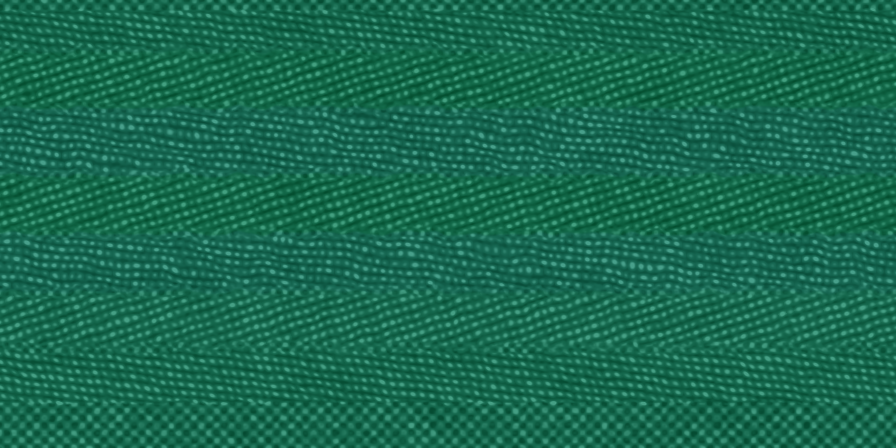
Reproduce this texture procedurally as a WebGL 1 fragment shader.

```glsl
precision highp float;
// Green woven ribbon: horizontal bands of rising twill, falling twill and
// crepe between two basket-weave borders, with knotted seams at the joins.
// Each weave is a sheared lattice of soft stitches, shaded by a colour ramp.

#define STITCHES 49.0       // stitches per canvas height, along a row
#define TWILL_ROWS 46.0     // twill ribs per canvas height
#define FINE_ROWS 52.0      // rows of the falling and crepe weaves
#define BASKET 30.0         // basket checks per canvas height
#define TWILL_SLOPE 0.32
#define FALL_SLOPE -0.12
#define SEAM_WIDTH 0.016
#define WEAR 0.2            // strength of the yarn variation
#define DEEP vec3(0.01, 0.28, 0.18)
#define BODY vec3(0.08, 0.405, 0.30)
#define SHINE vec3(0.28, 0.635, 0.53)

const float TAU = 6.2831853;

uniform vec2 u_resolution;

float hash(vec2 p) {
  vec3 q = fract(vec3(p.xyx) * 0.1031);
  q += dot(q, q.yzx + 33.33);
  return fract((q.x + q.y) * q.z);
}

float noise(vec2 p) {
  vec2 i = floor(p), f = fract(p);
  f = f * f * (3.0 - 2.0 * f);
  return mix(mix(hash(i), hash(i + vec2(1.0, 0.0)), f.x),
             mix(hash(i + vec2(0.0, 1.0)), hash(i + 1.0), f.x), f.y);
}

// Relief of one stitch lattice; gap is how deep stitches part along a row
float bumps(vec2 g, float gap, float uneven) {
  vec2 ridge = 0.5 + 0.5 * cos(TAU * g);
  float lift = 1.0 + uneven * (hash(floor(g + 0.5) + 90.0) - 0.5);
  return (1.0 - gap + gap * ridge.x) * ridge.y * lift;
}

// Rounded stitches in rows that climb with the given slope
float twill(vec2 p, float slope, float rows, float gap) {
  vec2 g = vec2(STITCHES * (p.x + 0.3 * p.y), rows * (p.y - slope * p.x));
  g += 0.3 * (vec2(noise(g * 0.6), noise(g * 0.6 + 37.0)) - 0.5);
  return bumps(g, gap, 0.5);
}

// Short stitches, shifted irregularly from row to row
float crepeWeave(vec2 p) {
  vec2 g = vec2(STITCHES * p.x, FINE_ROWS * (p.y - FALL_SLOPE * p.x));
  g.y += 0.7 * (noise(g * 0.45) - 0.5);
  float row = floor(g.y + 0.5);
  g.x += 0.42 * row + 0.4 * hash(vec2(row, 7.0));
  g.x += 0.5 * (noise(vec2(g.x * 0.5, row * 3.0)) - 0.5);
  return bumps(g, 0.72, 0.75);
}

// Staggered round checks
float basket(vec2 p) {
  vec2 g = p * BASKET;
  g += 0.12 * (vec2(noise(g * 1.7), noise(g * 1.7 + 51.0)) - 0.5);
  float check = cos(TAU * g.x) * cos(TAU * g.y);
  float lift = 0.65 + 0.4 * noise(g * 2.0);
  return smoothstep(-0.8, 1.0, check) * lift;
}

// Soft switch from 0 to 1 above a band edge
float above(float y, float edge) {
  return smoothstep(edge - 0.004, edge + 0.004, y);
}

float between(float y, float low, float high) {
  return above(y, low) - above(y, high);
}

// Knotted strip along one band edge
float seam(float y, float edge) {
  return 1.0 - smoothstep(SEAM_WIDTH * 0.4, SEAM_WIDTH, abs(y - edge));
}

void main() {
  vec2 p = gl_FragCoord.xy / u_resolution.y;

  // Band edges ripple with the stitches
  float y = p.y + 0.012 * (noise(vec2(p.x * 34.0, 4.0)) - 0.5);

  // Share of each weave at this height
  float border = 1.0 - between(p.y, 0.102, 0.975);
  float fall = between(y, 0.102, 0.224) + between(y, 0.885, 0.975);
  float crepe = between(y, 0.349, 0.479) + between(y, 0.609, 0.760);
  float paleTwill = between(y, 0.224, 0.349);
  float greenTwill = between(y, 0.479, 0.609) + between(y, 0.760, 0.885);

  // Weave relief
  float height = border * basket(p)
    + fall * twill(p, FALL_SLOPE, FINE_ROWS, 0.72)
    + crepe * crepeWeave(p)
    + (paleTwill + greenTwill) * twill(p, TWILL_SLOPE, TWILL_ROWS, 0.6);

  // Seams show larger knots that swell and fade along the cloth
  float knots = seam(y, 0.224) + seam(y, 0.349) + seam(y, 0.479)
    + seam(y, 0.609) + seam(y, 0.760) + seam(y, 0.885);
  float swell = 0.7 + 0.25 * sin(TAU * 3.75 * p.x + 12.0 * floor(y * 8.0));
  vec2 knotPoint = p + 0.008 * (noise(p * 35.0) - 0.5);
  height = mix(height, basket(knotPoint * 1.15), knots * swell);

  // Yarn grain and broad unevenness
  float grain = noise(p * vec2(110.0, 150.0)) - 0.5;
  float blotch = noise(p * vec2(9.0, 14.0)) - 0.5;
  float tone = 0.16 + 0.76 * height + WEAR * grain + 0.35 * WEAR * blotch;
  tone = clamp(tone + 0.03 * paleTwill - 0.04 * border, 0.0, 1.0);

  // Colour ramp, then a slight dye shift for each weave
  vec3 color = mix(DEEP, BODY, smoothstep(-0.08, 0.42, tone));
  color = mix(color, SHINE, smoothstep(0.36, 1.08, tone));
  color += crepe * vec3(0.008, 0.0, 0.022);
  color += greenTwill * vec3(-0.012, 0.0, -0.02);
  gl_FragColor = vec4(color, 1.0);
}
```
